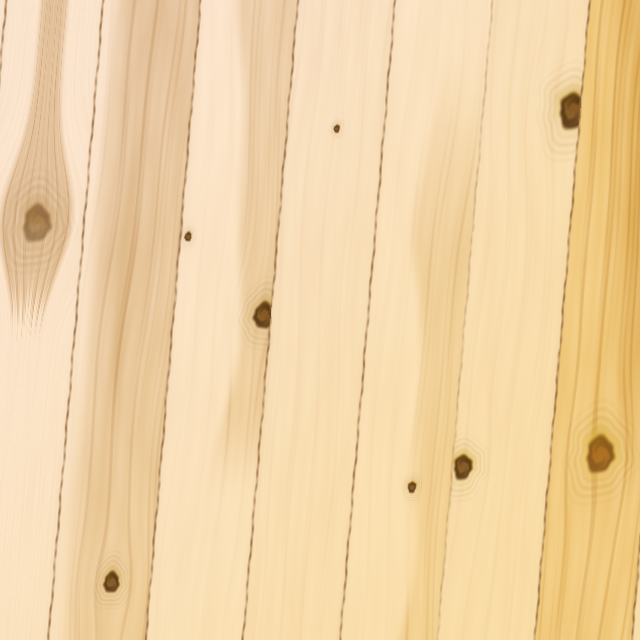
A WebGL 2 fragment shader for this texture:

```glsl
#version 300 es
precision highp float;

uniform vec2 u_resolution;
out vec4 outColor;

const float BOARD_WIDTH = 0.152;

float bell(float x) { return exp(-x * x); }

vec2 hash2(vec2 c) {
  return fract(sin(vec2(dot(c, vec2(127.1, 311.7)), dot(c, vec2(269.5, 183.3)))) * 43758.55);
}

// Cellular noise: distance to the nearest scattered point
float cells(vec2 p) {
  vec2 cell = floor(p);
  float nearest = 2.0;
  for (int y = -1; y <= 1; y++)
    for (int x = -1; x <= 1; x++) {
      vec2 c = cell + vec2(x, y);
      nearest = min(nearest, length(c + hash2(c) - p));
    }
  return nearest;
}

// Knot of a board: position across, height, radius
vec3 knotOf(float board, int order) {
  if (order == 1) {
    float present = 1.0 - step(0.5, abs(mod(board, 3.0) - 1.0));
    return vec3(0.07 + 0.01 * board, 0.75 - 0.12 * board, present * (0.003 + 0.004 * board));
  }
  float swing = cos(2.1 * board - 1.9);
  float height = fract(0.09 + 0.44 * board) - 0.22 * bell(board - 2.5);
  float radius = 0.006 + 0.0025 * (board - 2.0) * (board - 2.0) + 0.012 * max(swing, 0.0);
  return vec3(0.68 + 0.25 * swing, height, radius);
}

// Amount of darker heartwood in a board
float heartwood(float board, float u, float y, float ripple) {
  if (board < -0.5) {
    float halfWidth = 0.14 + 0.24 * bell((y - 0.66) / 0.11);
    float side = 1.0 - smoothstep(halfWidth - 0.05, halfWidth + 0.04, abs(u - 0.5));
    return 0.85 * side * smoothstep(0.48, 0.56, y + 0.04 * ripple);
  }
  if (board < 0.5) {
    float spindle = bell((u - 0.48) / 0.09) * bell((y - 0.55) / 0.25);
    return smoothstep(0.02, 0.3, u) * (0.62 + 0.15 * y) + 0.4 * spindle;
  }
  if (board > 4.5) return board < 5.5 ? 0.85 : 0.0;
  if (mod(board, 2.0) < 0.5) return 0.08;
  float edge = 0.55 + 0.12 * sin(y * 6.0 - 2.5 + board) + 0.04 * sin(y * 17.0);
  float band = smoothstep(edge - 0.07, edge + 0.07, u);
  float ends = board < 2.0 ? smoothstep(0.2, 0.38, y) : 1.0 - smoothstep(0.6, 0.95, y);
  return 0.55 * band * ends;
}

void main() {
  vec2 p = gl_FragCoord.xy / u_resolution;
  float pixel = 1.0 / min(u_resolution.x, u_resolution.y);

  // Leaning boards
  float s = (p.x - 0.0755 - 0.086 * p.y) / BOARD_WIDTH;
  float board = floor(s);
  float u = s - board;

  // Grain bends around each knot
  float across = u + 0.05 * sin(p.y * 5.0 + board * 2.0) + 0.02 * sin(p.y * 14.0 + board * 5.0 + u * 4.0);
  for (int i = 0; i < 2; i++) {
    vec3 knot = knotOf(board, i);
    vec2 q = vec2((u - knot.x) * BOARD_WIDTH, p.y - knot.y);
    across -= 0.6 * (u - knot.x) * bell(length(q / vec2(2.2, 4.0)) / max(knot.z, 0.001));
  }
  if (board < -0.5) across = 0.7 * abs(u - 0.5) / (0.14 + 0.24 * bell((p.y - 0.66) / 0.11));
  float grain = 0.45 * sin(across * 27.0 + board * 3.0) + 0.3 * sin(across * 61.0 + p.y * 3.0)
              + 0.25 * sin(across * 113.0 - p.y * 5.0 + board);
  float mottle = cells(vec2(across * 9.0 + board * 17.0, p.y * 5.0)) - 0.5;

  // Sapwood warms toward the lower right
  float warmth = smoothstep(0.1, 1.3, p.x * 0.8 + (1.0 - p.y) * 0.6);
  vec3 color = mix(vec3(0.985, 0.895, 0.80), vec3(0.98, 0.87, 0.66), warmth);
  vec3 heartColor = mix(vec3(0.87, 0.73, 0.57), vec3(0.93, 0.78, 0.48), warmth);
  if (board > 4.5) {
    float amber = smoothstep(0.92, 1.03, p.x + 0.02 * grain) * smoothstep(0.1, 0.6, p.y);
    heartColor = mix(vec3(0.94, 0.78, 0.47), vec3(0.81, 0.58, 0.20), 0.8 * amber);
  }
  float heart = heartwood(board, u, p.y, grain);
  color = mix(color, heartColor, clamp(heart * (1.0 + 0.3 * mottle), 0.0, 1.0));
  float veins = smoothstep(0.1, 0.85, grain);
  color -= vec3(0.05, 0.07, 0.08) * veins * (0.15 + heart);
  color -= vec3(0.012, 0.02, 0.03) * mottle;

  // Knots with a halo, a dark rim and a paler core
  for (int i = 0; i < 2; i++) {
    vec3 knot = knotOf(board, i);
    if (knot.z < 0.001) continue;
    vec2 q = vec2((u - knot.x) * BOARD_WIDTH, p.y - knot.y) / knot.z;
    float angle = atan(q.y, q.x);
    float d = length(q / vec2(0.72, 1.0)) * (1.0 + 0.06 * sin(angle * 3.0 + board) + 0.04 * sin(angle * 7.0));
    float soft = 0.12 + pixel / knot.z;
    float faint = board < -0.5 ? 0.45 : 0.92;
    vec3 core = board > 4.5 ? vec3(0.66, 0.42, 0.12) : vec3(0.50, 0.33, 0.13);
    vec3 body = mix(core, vec3(0.33, 0.20, 0.07), smoothstep(0.3, 0.85, d + 0.15 * sin(angle * 2.0 + d * 9.0)));
    if (board > 4.5) body = mix(body, core, 0.6);
    float halo = exp(-3.0 * max(d - 1.0, 0.0)) * (0.5 + 0.3 * sin(angle));
    color = mix(color, mix(vec3(0.76, 0.59, 0.38), vec3(0.80, 0.66, 0.16), warmth), halo);
    color -= 0.04 * bell((d - 2.0) * 1.3) * (0.5 + 0.5 * sin(d * 14.0));
    color = mix(color, body, faint * (1.0 - smoothstep(1.0 - soft, 1.0 + soft, d)));
  }

  // Thin, broken seams between boards
  float seam = floor(s + 0.5);
  float wobble = 0.0006 * sin(p.y * 60.0 + seam * 4.0) + 0.0004 * sin(p.y * 173.0);
  float gap = abs((s - seam) * BOARD_WIDTH + wobble);
  float line = 1.0 - smoothstep(0.0017 - pixel, 0.0017 + pixel, gap);
  float breaks = 0.65 + 0.2 * sin(p.y * 290.0 + seam * 7.0) + 0.15 * sin(p.y * 41.0 + seam);
  float depth = abs(seam - 4.0) < 0.5 ? 0.35 : 0.9;
  color = mix(color, vec3(0.62, 0.45, 0.27), line * breaks * depth);
  color -= 0.03 * exp(-gap / 0.004) * depth;

  outColor = vec4(clamp(color, 0.0, 1.0), 1.0);
}
```
